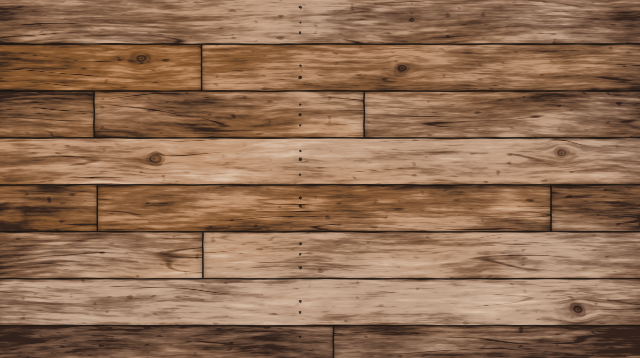
This texture is drawn by a Shadertoy shader. Its source:

```glsl
const float ROWS = 7.63;       // boards per canvas height
const float ROW_OFFSET = 0.06; // part of the top board that is cut off
const float NAIL_X = 0.469;    // nail column, as a share of the width

const vec3 DARK = vec3(0.20, 0.135, 0.105);
const vec3 BROWN = vec3(0.42, 0.30, 0.23);
const vec3 TAN = vec3(0.58, 0.45, 0.36);
const vec3 PALE = vec3(0.74, 0.62, 0.53);
const vec3 BLEACHED = vec3(0.85, 0.75, 0.66);
const vec3 ORANGE = vec3(0.53, 0.34, 0.18);
const vec3 HONEY = vec3(0.74, 0.54, 0.38);
const vec3 GAP = vec3(0.09, 0.07, 0.055);

// Per row: end joints across the width (9 = none), lightness, warmth
const vec2 JOINTS[8] = vec2[8](vec2(9.0), vec2(0.315, 9.0), vec2(0.147, 0.569),
    vec2(9.0), vec2(0.152, 0.861), vec2(0.317, 9.0), vec2(9.0), vec2(0.521, 9.0));
const float TONE[8] = float[8](0.68, 0.62, 0.52, 0.88, 0.54, 0.72, 0.80, 0.30);
const float WARMTH[8] = float[8](0.20, 0.75, 0.48, 0.45, 0.68, 0.22, 0.0, 0.08);

float hash(vec2 p) {
    vec3 q = fract(p.xyx * vec3(0.1031, 0.1030, 0.0973));
    q += dot(q, q.yzx + 33.33);
    return fract((q.x + q.y) * q.z);
}

vec2 gradient(vec2 cell) {
    float angle = 6.2832 * hash(cell);
    return vec2(cos(angle), sin(angle));
}

float noise(vec2 p) {
    vec2 i = floor(p), f = p - i, e = vec2(1.0, 0.0);
    vec2 u = f * f * f * (f * (f * 6.0 - 15.0) + 10.0);
    float low = mix(dot(gradient(i), f), dot(gradient(i + e), f - e), u.x);
    float high = mix(dot(gradient(i + e.yx), f - e.yx), dot(gradient(i + 1.0), f - 1.0), u.x);
    return mix(low, high, u.y);
}

float fbm(vec2 p, float gain) {
    float sum = 0.0, amp = 1.0;
    for (int i = 0; i < 3; i++) {
        sum += amp * noise(p);
        p = p * 2.03 + 17.3;
        amp *= gain;
    }
    return sum;
}

// 1 inside a stroke of the given half width, 0 outside
float stroke(float dist, float halfWidth, float px) {
    return 1.0 - smoothstep(halfWidth - 0.6 * px, halfWidth + 0.6 * px, dist);
}

vec3 woodColor(float tone, float warmth) {
    vec3 grey = mix(DARK, BROWN, smoothstep(0.0, 0.38, tone));
    grey = mix(grey, TAN, smoothstep(0.32, 0.66, tone));
    grey = mix(grey, PALE, smoothstep(0.58, 0.9, tone));
    vec3 warm = mix(DARK, ORANGE, smoothstep(0.0, 0.55, tone));
    warm = mix(warm, HONEY, smoothstep(0.5, 0.95, tone));
    return mix(mix(grey, warm, warmth), BLEACHED, smoothstep(0.85, 1.5, tone));
}

void mainImage(out vec4 fragColor, in vec2 fragCoord) {
    vec2 uv = fragCoord / iResolution.xy;
    vec2 p = fragCoord / iResolution.y;
    float aspect = iResolution.x / iResolution.y;
    float px = 1.0 / iResolution.y;

    // Board layout with slightly uneven edges
    float rowPos = (1.0 - p.y) * ROWS + ROW_OFFSET + 0.012 * noise(vec2(p.x * 6.0, 3.0));
    int row = clamp(int(floor(rowPos)), 0, 7);
    float v = rowPos - float(row);
    vec2 joints = JOINTS[row];
    float jointX = uv.x + 0.0008 * noise(vec2(p.y * 30.0, 8.0));
    float plank = step(joints.x, jointX) + step(joints.y, jointX);
    vec2 seed = vec2(float(row) * 13.7 + plank * 5.3, float(row) * 7.1 + plank * 31.9);

    // Knots push the grain aside
    float grainY = p.y + 0.022 * noise(p * vec2(2.2, 7.0) + seed)
        + 0.003 * noise(p * vec2(9.0, 20.0) + seed);
    float knot = 0.0;
    for (int k = 0; k < 2; k++) {
        vec2 id = vec2(float(row) + 2.0, float(k) * 9.0 + 4.0);
        float present = step(0.5, hash(id + 31.0));
        float cx = aspect * (float(k) + 0.1 + 0.8 * hash(id)) * 0.5;
        float cv = mix(0.3, 0.75, hash(id + 5.0));
        vec2 d = vec2((p.x - cx) * 0.75, (v - cv) / ROWS);
        float r = length(d) * (1.0 + 0.7 * noise(p * 26.0));
        grainY += present * 0.8 * d.y * exp(-dot(d, d) * 1000.0);
        float ring = 0.8 + 0.2 * cos(r * 750.0);
        knot = max(knot, present * ring * (1.0 - smoothstep(0.005, 0.024, r)));
    }
    vec2 g = vec2(p.x, grainY);

    // Grain, arched figure, stains, cracks and rubbed patches
    float fine = fbm(g * vec2(3.5, 52.0) + seed, 0.85);
    float rough = fbm(g * vec2(14.0, 78.0) + seed * 1.9, 0.8);
    float figureArea = smoothstep(-0.1, 0.35, noise(p * vec2(2.4, 6.0) + seed * 2.7));
    float bands = sin(6.2832 * (grainY * 50.0 + 3.5 * noise(g * vec2(1.8, 9.0) + seed)));
    float stain = fbm(p * vec2(2.0, 10.0) + seed * 1.7, 0.6);
    float ridge = abs(noise(g * vec2(2.0, 26.0) + seed * 2.3));
    float crack = (1.0 - smoothstep(0.0, 0.05, ridge))
        * smoothstep(0.0, 0.3, noise(p * vec2(4.0, 12.0) + seed * 3.1));
    float rub = smoothstep(0.15, 0.45, noise(g * vec2(8.0, 55.0) + seed * 1.3));
    float speck = smoothstep(0.36, 0.55, noise(p * vec2(30.0, 80.0) + seed * 0.7));

    // Lightness falls towards the sides and the board edges
    float side = abs(uv.x - 0.5) * 2.0;
    float edge = min(v, 1.0 - v);
    float tone = TONE[row] + 0.10 - 0.34 * pow(side, 3.0) + 0.14 * (hash(seed) - 0.5);
    tone += 0.28 * fine + 0.18 * rough + 0.10 * bands * figureArea + 0.46 * stain + 0.15 * rub;
    tone -= 0.42 * crack + 0.6 * knot + 0.25 * speck;
    tone -= 0.18 * (1.0 - smoothstep(0.0, 0.1, edge));
    float warmth = WARMTH[row] * mix(1.45, 0.45, uv.x) + 0.5 * noise(p * vec2(2.0, 7.0) + seed);
    vec3 color = woodColor(max(tone, 0.0), clamp(warmth, 0.0, 1.0));

    // Nail heads in one column
    for (int n = 0; n < 3; n++) {
        vec2 id = vec2(float(row), float(n) + 20.0);
        float nailV = 0.25 + 0.25 * float(n) + 0.1 * (hash(id) - 0.5);
        vec2 d = vec2(p.x - NAIL_X * aspect, (v - nailV) / ROWS);
        float size = mix(0.0025, 0.005, hash(id + 7.0)) * (1.0 + 0.7 * noise(p * 150.0));
        color = mix(color, GAP, 0.8 * step(0.25, hash(id + 3.0)) * stroke(length(d), size, px));
    }

    // Gaps between boards and at their ends
    float gapWidth = 0.0021 + 0.0018 * noise(vec2(p.x * 14.0, float(row)));
    float endDist = min(abs(jointX - joints.x), abs(jointX - joints.y)) * aspect;
    float gap = max(stroke(edge / ROWS, gapWidth, px), stroke(endDist, 0.002, px));
    color *= 1.0 - 0.3 * exp(-endDist * 150.0);
    fragColor = vec4(mix(color, GAP, 0.9 * gap), 1.0);
}
```
